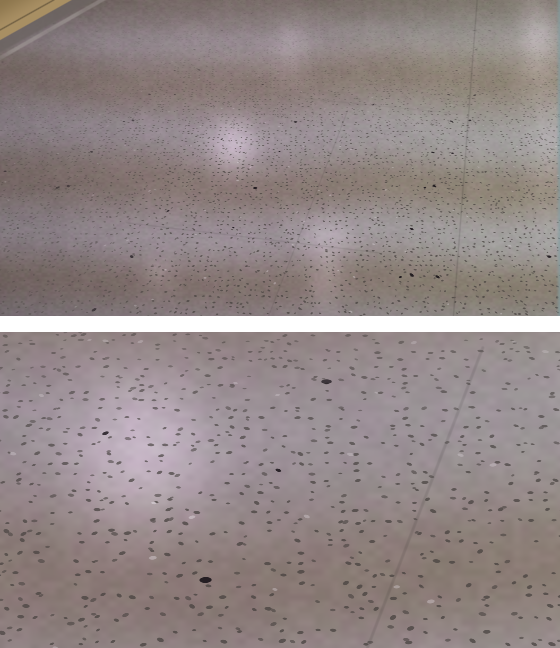
Top, the full canvas; bottom, a detail of the centre.
A WebGL 2 fragment shader for this texture:

```glsl
#version 300 es
precision highp float;

uniform vec2 u_resolution;
out vec4 fragColor;

float hash(vec2 p) {
    return fract(sin(dot(p, vec2(127.1, 311.7))) * 43758.5453);
}

float noise(vec2 p) {
    vec2 i = floor(p), f = fract(p);
    f = f * f * (3.0 - 2.0 * f);
    return mix(mix(hash(i), hash(i + vec2(1, 0)), f.x),
               mix(hash(i + vec2(0, 1)), hash(i + vec2(1, 1)), f.x), f.y);
}

// One jittered, tilted chip per occupied cell
float chips(vec2 grid, float share, float size, float seed) {
    vec2 cell = floor(grid) + seed;
    vec2 jitter = vec2(hash(cell + 3.1), hash(cell + 7.7)) - 0.5;
    vec2 d = fract(grid) - 0.5 - jitter * 0.45;
    float a = (hash(cell + 11.3) - 0.5) * 1.8;
    d = mat2(cos(a), sin(a), -sin(a), cos(a)) * d;
    float radius = size * mix(0.55, 1.1, hash(cell + 17.9));
    float blur = length(fwidth(grid)) * 0.45;
    float edge = smoothstep(radius - blur, radius + blur, length(d * vec2(1.0, 1.5)));
    return step(hash(cell + 23.5), share) * (1.0 - edge);
}

float glow(vec2 p, vec2 center, vec2 radius) {
    vec2 d = (p - center) / radius;
    return exp(-dot(d, d));
}

// Soft line between two points
float seam(vec2 p, vec2 a, vec2 b, float width) {
    vec2 ab = b - a;
    float t = clamp(dot(p - a, ab) / dot(ab, ab), 0.0, 1.0);
    float blur = 1.0 / u_resolution.y;
    return 1.0 - smoothstep(width - blur, width + blur, length(p - a - ab * t));
}

void main() {
    vec2 p = gl_FragCoord.xy / u_resolution.y;
    float aspect = u_resolution.x / u_resolution.y;
    float px = 1.0 / u_resolution.y;

    // Alternating warm and cool bands of light
    float waver = (noise(p * vec2(2.5, 4.0)) - 0.5) * 0.07;
    float warm = 0.5 + 0.5 * cos(6.2832 * (p.y - 0.745 + waver) / 0.325);
    warm *= 1.0 - smoothstep(0.88, 0.95, p.y);
    float right = smoothstep(0.75, 1.6, p.x);
    vec3 cool = mix(vec3(0.605, 0.56, 0.59), vec3(0.635, 0.625, 0.62), right);
    vec3 tan = mix(vec3(0.535, 0.47, 0.455), vec3(0.56, 0.52, 0.465), right);
    vec3 color = mix(cool, tan, warm);

    // Falloff towards the left, the bottom corners and the far edge
    color *= mix(0.84, 1.0, smoothstep(-0.1, 0.7, p.x));
    color *= mix(0.9, 1.0, smoothstep(-0.05, 0.25, p.y));
    color *= mix(vec3(1.0), vec3(0.77, 0.74, 0.68), smoothstep(0.83, 1.02, p.y));

    // Reflected lamps
    float shine = glow(p, vec2(0.74, 0.54), vec2(0.075, 0.08));
    shine += 0.55 * glow(p, vec2(1.03, 0.12), vec2(0.06, 0.12));
    shine += 0.4 * glow(p, vec2(1.04, 0.25), vec2(0.09, 0.06));
    shine += 0.4 * glow(p, vec2(0.5, 0.14), vec2(0.06, 0.06));
    shine += 0.35 * glow(p, vec2(0.92, 0.84), vec2(0.06, 0.11));
    shine += 0.65 * glow(p, vec2(1.7, 0.89), vec2(0.06, 0.16));
    shine += 0.3 * glow(p, vec2(1.74, 0.5), vec2(0.07, 0.3));
    color += shine * vec3(0.17, 0.155, 0.185);

    // Mottled surface
    color += (noise(p * 22.0) - 0.5) * 0.02;
    color += (noise(p * vec2(110.0, 150.0)) - 0.5) * 0.035;
    color += (noise(p * 70.0 + 40.0) - 0.5) * vec3(0.015, -0.012, 0.015);

    // Slab joints
    float joints = seam(p, vec2(1.51, 1.0), vec2(1.435, 0.0), 0.002);
    joints += 0.7 * seam(p, vec2(1.1, 0.65), vec2(0.85, 0.0), 0.0015);
    joints += 0.7 * seam(p, vec2(0.4, 0.295), vec2(1.2, 0.2), 0.0015);
    joints += 0.4 * seam(p, vec2(0.95, 0.69), vec2(1.45, 0.64), 0.0015);
    color *= 1.0 - 0.13 * joints;

    // Stone chips on the receding floor plane
    vec2 ground = vec2(p.x - 0.9, 2.2) / (2.0 - p.y);
    float near = 1.0 - 0.8 * smoothstep(0.45, 0.95, p.y);
    near *= mix(0.55, 1.0, smoothstep(0.1, 0.75, p.x));
    float dark = chips(ground * 100.0, 0.4, 0.23, 0.0);
    dark = max(dark, 0.8 * chips(ground * 83.0 + 5.4, 0.3, 0.19, 61.0));
    color = mix(color, vec3(0.27, 0.25, 0.24), dark * near * 0.72);
    float pale = chips(ground * 75.0 + 2.6, 0.035, 0.18, 137.0);
    color = mix(color, vec3(0.84, 0.81, 0.83), pale * near * (0.4 + 0.5 * min(shine, 1.0)));
    float spots = chips(ground * 48.0 + 8.2, 0.008, 0.18, 211.0);
    color = mix(color, vec3(0.1, 0.08, 0.1), spots * near * 0.9);

    // Wall, skirting and pale strip in the far corner
    float rise = p.y - 0.56 * p.x;
    float border = smoothstep(0.825, 0.84, rise);
    color = mix(color, vec3(0.42, 0.39, 0.38), border * 0.8);
    float strip = seam(p, vec2(-0.02, 0.805), vec2(0.34, 1.01), 0.006);
    color = mix(color, vec3(0.62, 0.59, 0.58), strip * (0.3 + 0.5 * noise(p * 18.0)));
    float wall = smoothstep(0.873 - px, 0.873 + px, rise);
    vec3 plaster = mix(vec3(0.66, 0.56, 0.39), vec3(0.55, 0.46, 0.3), smoothstep(0.9, 1.0, rise));
    color = mix(color, plaster, wall);
    color *= 1.0 - 0.35 * seam(p, vec2(0.0, 0.905), vec2(0.17, 1.0), 0.002);

    // Cool rim along the right side
    color = mix(color, vec3(0.5, 0.62, 0.64), 0.6 * smoothstep(aspect - 0.014, aspect, p.x));
    fragColor = vec4(clamp(color, 0.0, 1.0), 1.0);
}
```
